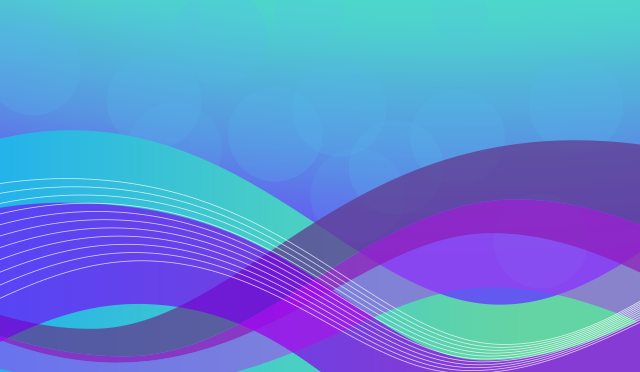
This background is drawn by a Shadertoy shader. Its source:

```glsl
// Overlapping translucent ribbons and fine white strands over a mint-to-indigo
// gradient with soft discs. Each ribbon edge is a skewed half-cosine between a
// left and a right turning point; layers are painted from back to front.

#define STRANDS 11
#define STRAND_WIDTH 0.0021
#define STRAND_ALPHA 0.75
#define DISC_RADIUS 0.127
#define DISC_ALPHA 0.2
#define DARK_ALPHA 0.75
#define MAGENTA_ALPHA 0.85
#define LILAC_ALPHA 0.5

const float PI = 3.14159265;

// Height of a wave; turns = left (x, y), right (x, y) turning points.
// shape = inner skew, stretch left of the span, stretch right of the span.
float wave(float x, vec4 turns, vec3 shape) {
    float t = (x - turns.x) / (turns.z - turns.x);
    if (t < 0.0) t *= shape.y;
    else if (t > 1.0) t = 1.0 + (t - 1.0) * shape.z;
    else t -= shape.x * sin(PI * t);
    return mix(turns.y, turns.w, 0.5 - 0.5 * cos(PI * t));
}

// Signed distance in screen samples from a height field, for smooth edges.
float edgeDistance(float d) {
    return d / max(length(vec2(dFdx(d), dFdy(d))), 1e-6);
}

// Coverage of the area under a wave.
float below(vec2 uv, vec4 turns, vec3 shape) {
    return clamp(edgeDistance(wave(uv.x, turns, shape) - uv.y) + 0.5, 0.0, 1.0);
}

vec3 backdrop(vec2 uv) {
    vec3 indigo = vec3(0.39, 0.35, 0.94);
    vec3 sky = vec3(0.33, 0.65, 0.87);
    vec3 mint = vec3(0.30, 0.84, 0.80);
    float offCentre = uv.x - 0.6;
    float h = uv.y - 0.3 * offCentre * offCentre + 0.06 * uv.x;
    vec3 col = mix(indigo, sky, smoothstep(0.33, 0.78, h));
    return mix(col, mint, smoothstep(0.68, 1.04, h));
}

float disc(vec2 uv, vec2 centre, float radius) {
    vec2 aspect = vec2(iResolution.x / iResolution.y, 1.0);
    float d = length((uv - centre) * aspect) - radius;
    return clamp(0.5 - d * iResolution.y, 0.0, 1.0);
}

// Four chains of discs: two slanted, one arched, one along the top.
vec3 addDiscs(vec3 col, vec2 uv) {
    vec3 glow = vec3(0.33, 0.73, 0.92);
    for (int i = 0; i < 4; i++) {
        float k = float(i);
        float slope = disc(uv, vec2(0.052, 0.817) + k * vec2(0.189, -0.089), DISC_RADIUS);
        float arch = disc(uv, vec2(0.345 + 0.185 * k, 0.9 - 0.27 * sin(0.8 * k)), DISC_RADIUS);
        float top = disc(uv, vec2(0.013 + 0.235 * k, 0.965), 0.13 - 0.018 * k);
        float low = disc(uv, vec2(0.273, 0.598) + k * vec2(0.286, -0.123), DISC_RADIUS);
        col = mix(col, glow, DISC_ALPHA * slope);
        col = mix(col, glow, DISC_ALPHA * arch);
        col = mix(col, glow, 0.6 * DISC_ALPHA * top);
        col = mix(col, glow, 0.7 * DISC_ALPHA * low);
    }
    return col;
}

// Strands blend from the upper wave to the lower one.
float strands(vec2 uv) {
    float ink = 0.0;
    float width = STRAND_WIDTH * iResolution.y;
    for (int i = 0; i < STRANDS; i++) {
        float k = float(i) / float(STRANDS - 1);
        vec4 turns = mix(vec4(0.104, 0.520, 0.788, 0.074), vec4(0.221, 0.299, 0.729, -0.004), k);
        vec3 shape = mix(vec3(0.085, 0.73, 1.1), vec3(0.04, 0.9, 0.88), k);
        float d = abs(edgeDistance(wave(uv.x, turns, shape) - uv.y));
        ink = max(ink, clamp(0.5 * width + 0.5 - d, 0.0, min(width, 1.0)));
    }
    return ink;
}

void mainImage(out vec4 fragColor, in vec2 fragCoord) {
    vec2 uv = fragCoord / iResolution.xy;
    vec3 col = addDiscs(backdrop(uv), uv);

    // Opaque ribbons: teal, violet, then teal again underneath
    float tealTop = below(uv, vec4(0.111, 0.650, 0.781, 0.181), vec3(0.05, 0.85, 1.13));
    float violetTop = below(uv, vec4(0.098, 0.455, 0.758, 0.031), vec3(0.115, 0.77, 0.92));
    float violetEnd = below(uv, vec4(0.215, 0.183, 0.755, -0.25), vec3(0.08, 0.81, 1.0));
    vec3 teal = mix(vec3(0.14, 0.70, 0.92), vec3(0.29, 0.81, 0.77), min(uv.x / 0.45, 1.0));
    teal = mix(teal, vec3(0.39, 0.83, 0.64), smoothstep(0.45, 0.85, uv.x));
    vec3 violet = mix(vec3(0.34, 0.27, 0.96), vec3(0.52, 0.23, 0.83), min(uv.x / 0.75, 1.0));
    col = mix(col, teal, tealTop);
    col = mix(col, violet, violetTop);
    col = mix(col, teal, violetEnd);

    // Translucent bands, more vivid where they cross the violet ribbon
    float onViolet = violetTop * (1.0 - violetEnd);
    float darkTop = below(uv, vec4(0.143, 0.116, 0.898, 0.623), vec3(-0.08, 0.93, 0.71));
    float magentaTop = below(uv, vec4(0.195, 0.042, 0.807, 0.464), vec3(-0.01, 0.74, 0.84));
    float lilacTop = below(uv, vec4(0.182, 0.025, 0.768, 0.373), vec3(0.04, 0.88, 0.94));
    float lilacEnd = below(uv, vec4(0.208, -0.038, 0.768, 0.228), vec3(0.05, 0.74, 0.98));
    vec3 dark = mix(vec3(0.38, 0.23, 0.56), vec3(0.44, 0.05, 0.81), onViolet);
    vec3 magenta = mix(vec3(0.58, 0.12, 0.76), vec3(0.63, 0.04, 0.90), onViolet);
    vec3 lilac = mix(vec3(0.68, 0.20, 0.95), vec3(0.72, 0.02, 0.92), onViolet);
    col = mix(col, dark, DARK_ALPHA * darkTop * (1.0 - magentaTop));
    col = mix(col, magenta, MAGENTA_ALPHA * magentaTop * (1.0 - lilacTop));
    col = mix(col, lilac, LILAC_ALPHA * lilacTop * (1.0 - lilacEnd));

    col = mix(col, vec3(1.0), STRAND_ALPHA * strands(uv));
    fragColor = vec4(col, 1.0);
}
```
